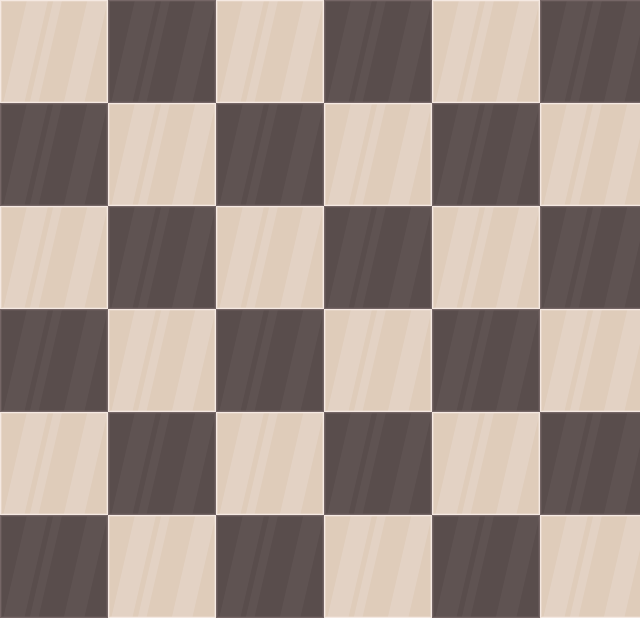
This pattern is drawn by a WebGL 1 fragment shader. Its source:

```glsl
precision highp float;
// Checkerboard of glossy beige and dark brown tiles with slanted sheen and pale rims.

uniform vec2 u_resolution;

// Antialiased coverage of the interval from a to b
float band(float x, float a, float b, float blur) {
  return smoothstep(a - blur, a + blur, x) - smoothstep(b - blur, b + blur, x);
}

void main() {
  // Just under six columns, cut off at the right, and six full rows
  vec2 tileCount = vec2(5.926, 6.0);
  vec2 grid = gl_FragCoord.xy / u_resolution * tileCount;
  vec2 cell = floor(grid);
  vec2 tile = fract(grid);
  vec2 pixel = tileCount / u_resolution;

  // The lower left tile is dark
  float light = mod(cell.x + cell.y, 2.0);
  vec3 base = mix(vec3(0.349, 0.302, 0.298), vec3(0.875, 0.800, 0.730), light);
  vec3 shine = mix(vec3(0.373, 0.325, 0.322), vec3(0.890, 0.824, 0.769), light);
  vec3 rim = mix(vec3(0.460, 0.400, 0.400), vec3(0.960, 0.915, 0.885), light);

  // Two broad reflections and a narrow one, leaning right
  float slant = tile.x - 0.22 * tile.y;
  float blur = 0.6 * pixel.x;
  float sheen = band(slant, 0.030, 0.225, blur)
              + band(slant, 0.275, 0.355, blur)
              + band(slant, 0.590, 0.780, blur);
  vec3 color = mix(base, shine, sheen);

  // Thin rim inside every tile edge
  vec2 edge = min(tile, 1.0 - tile);
  vec2 rimCover = 1.0 - smoothstep(0.013 - 0.5 * pixel, 0.013 + 0.5 * pixel, edge);
  color = mix(color, rim, max(rimCover.x, rimCover.y));

  gl_FragColor = vec4(color, 1.0);
}
```
